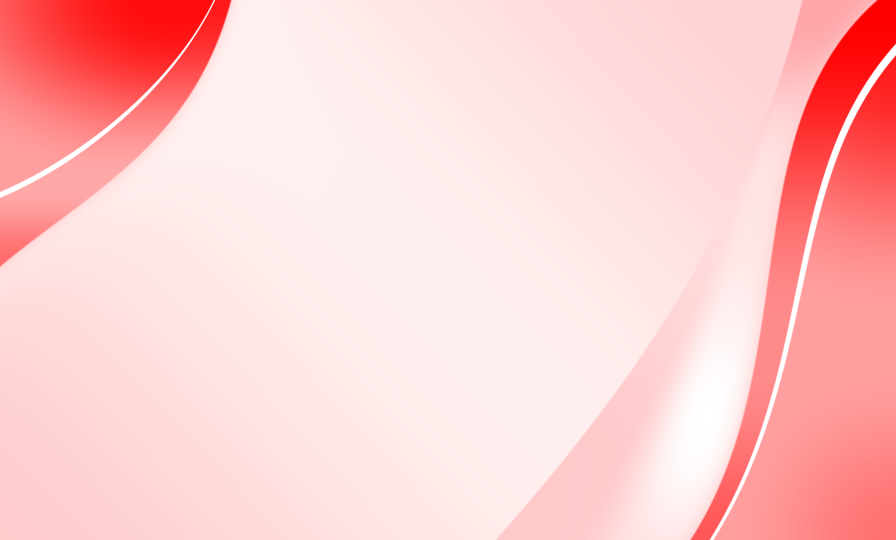
A Shadertoy shader for this background:

```glsl
const float ASPECT = 1.6623;
const int SOLVE_STEPS = 18;

// Cubic curves, top to bottom: one control point per column, in canvas heights
const mat4x2 LEFT_EDGE   = mat4x2(0.429, 1.0, 0.357, 0.729, 0.162, 0.643, 0.0, 0.506);
const mat4x2 LEFT_LINE   = mat4x2(0.398, 1.0, 0.325, 0.848, 0.162, 0.708, 0.0, 0.639);
const mat4x2 RIGHT_EDGE  = mat4x2(1.628, 1.0, 1.357, 0.762, 1.494, 0.329, 1.281, 0.0);
const mat4x2 RIGHT_LINE  = mat4x2(1.671, 0.918, 1.446, 0.675, 1.526, 0.329, 1.320, 0.0);
const mat4x2 RIBBON_EDGE = mat4x2(1.489, 1.0, 1.385, 0.589, 1.190, 0.307, 0.920, 0.0);
const mat4x2 RIBBON_FOLD = mat4x2(1.407, 0.740, 1.353, 0.524, 1.255, 0.242, 1.115, 0.0);

const vec3 WHITE       = vec3(1.0);
const vec3 BLUSH_LIGHT = vec3(1.0, 0.935, 0.932);
const vec3 BLUSH_LOW   = vec3(1.0, 0.800, 0.800);
const vec3 BLUSH_HIGH  = vec3(1.0, 0.830, 0.840);
const vec3 RIBBON_TOP  = vec3(1.0, 0.650, 0.660);
const vec3 RIBBON_MID  = vec3(1.0, 0.860, 0.865);
const vec3 RIBBON_LOW  = vec3(1.0, 0.785, 0.790);
const vec3 FOLD_COLOR  = vec3(1.0, 0.890, 0.890);
const vec3 FRINGE      = vec3(1.0, 0.800, 0.800);

const vec2 LIGHT_CENTER = vec2(0.714, 0.567);
const vec2 LIGHT_AXIS   = vec2(0.73, 0.68);
const vec2 GLOW_CENTER  = vec2(1.312, 0.225);
const vec2 GLOW_RADIUS  = vec2(0.085, 0.20);
const float GLOW_TILT   = 0.27;

// Signed distance to a falling curve, positive on its right
float curveSide(vec2 p, mat4x2 curve) {
    float lo = 0.0, hi = 1.0;
    vec2 point, tangent;
    for (int i = 0; i < SOLVE_STEPS; i++) {
        float t = 0.5 * (lo + hi), s = 1.0 - t;
        point = curve * vec4(s * s * s, 3.0 * s * s * t, 3.0 * s * t * t, t * t * t);
        tangent = curve * vec4(-s * s, s * (s - 2.0 * t), t * (2.0 * s - t), t * t);
        if (point.y > p.y) lo = t; else hi = t;
    }
    return dot(p - point, normalize(vec2(-tangent.y, tangent.x)));
}

float fill(float d, float softness) {
    return smoothstep(-softness, softness, d);
}

float stroke(float d, float halfWidth, float softness) {
    return fill(halfWidth - abs(d), softness);
}

// Red washed out by an amount of white
vec3 tint(float lightness) {
    return vec3(1.0, vec2(clamp(lightness, 0.0, 1.0)));
}

vec3 background(vec2 p) {
    float d = dot(p - LIGHT_CENTER, LIGHT_AXIS);
    vec3 color = mix(BLUSH_LIGHT, BLUSH_LOW, smoothstep(0.05, 0.95, -d));
    return mix(color, BLUSH_HIGH, smoothstep(0.05, 0.75, d));
}

vec3 ribbon(vec2 p) {
    vec3 color = mix(RIBBON_LOW, RIBBON_MID, smoothstep(0.15, 0.62, p.y));
    color = mix(color, RIBBON_TOP, smoothstep(0.62, 0.98, p.y));

    // Pale inner fold, sharper near its top
    float softness = mix(0.055, 0.018, smoothstep(0.0, 0.7, p.y));
    float fold = fill(curveSide(p, RIBBON_FOLD), softness);
    vec3 foldColor = mix(RIBBON_MID, FOLD_COLOR, smoothstep(0.0, 0.2, p.y));
    color = mix(color, foldColor, fold * smoothstep(0.95, 0.62, p.y));

    // Tilted white glow with a faint upward trail
    vec2 q = p - GLOW_CENTER;
    q.x -= GLOW_TILT * q.y;
    vec2 g = q / GLOW_RADIUS;
    float glow = exp(-dot(g, g) * 0.8);
    return mix(color, WHITE, glow * mix(0.35, 1.0, fold));
}

vec3 leftWave(vec2 p, float lineSide) {
    float spread = length((p - vec2(0.325, 1.0)) * vec2(0.6, 1.0));
    vec3 inner = tint(mix(0.05, 0.62, smoothstep(0.03, 0.34, spread)));
    float bandLight = mix(0.66, 0.10, smoothstep(0.665, 1.0, p.y));
    bandLight -= 0.24 * smoothstep(0.65, 0.51, p.y);
    return mix(inner, tint(bandLight), step(0.0, lineSide));
}

vec3 rightWave(vec2 p, float lineSide) {
    float spread = distance(p, vec2(ASPECT, 0.913));
    float innerLight = mix(0.10, 0.62, smoothstep(0.0, 0.5, spread));
    innerLight -= 0.18 * smoothstep(0.32, 0.0, distance(p, vec2(ASPECT, 0.0)));
    float bandLight = mix(0.54, 0.0, smoothstep(0.42, 0.98, p.y));
    bandLight -= 0.20 * smoothstep(0.30, 0.0, p.y);
    return mix(tint(bandLight), tint(innerLight), step(0.0, lineSide));
}

void mainImage(out vec4 fragColor, in vec2 fragCoord) {
    vec2 p = fragCoord / iResolution.xy * vec2(ASPECT, 1.0);
    float aa = 0.8 / iResolution.y;

    // Backdrop and ribbon
    vec3 color = background(p);
    color = mix(color, ribbon(p), fill(curveSide(p, RIBBON_EDGE), aa * 1.5));

    // Soft halos beside the two waves
    float leftSide = curveSide(p, LEFT_EDGE);
    float rightSide = curveSide(p, RIGHT_EDGE);
    color = mix(color, WHITE, 0.35 * exp(-max(leftSide, 0.0) / 0.06));
    float edgeGap = max(min(leftSide, -rightSide), 0.0);
    color = mix(color, FRINGE, 0.6 * exp(-edgeGap / 0.012));

    // Red waves with white lines
    float leftLine = curveSide(p, LEFT_LINE);
    float rightLine = curveSide(p, RIGHT_LINE);
    color = mix(color, leftWave(p, leftLine), fill(-leftSide, aa * 1.5));
    color = mix(color, rightWave(p, rightLine), fill(rightSide, aa * 1.5));
    float leftWidth = mix(0.005, 0.0012, smoothstep(0.64, 1.0, p.y));
    float rightWidth = mix(0.003, 0.0075, p.y);
    color = mix(color, WHITE, stroke(leftLine, leftWidth, aa));
    color = mix(color, WHITE, stroke(rightLine, rightWidth, aa));

    fragColor = vec4(color, 1.0);
}
```
